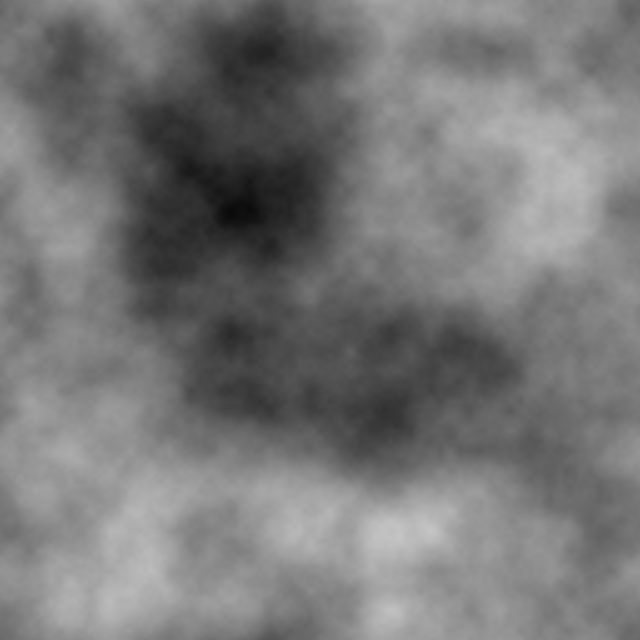
A three.js fragment shader for this texture:

```glsl
// Seamless soft grey clouds: fractal value noise that wraps at every octave.
varying vec2 vUv;

const int   OCTAVES      = 6;
const float BASE_CELLS   = 4.0;              // whole cells across the tile
const float GAIN         = 0.5;              // amplitude ratio between octaves
const float SEED_STEP    = 17.0;             // hash offset between octaves
const vec2  CLOUD_ORIGIN = vec2(0.36, 0.92); // slides the clouds over the tile
const float NOISE_MEAN   = 0.555;            // mean of the noise for this seed
const float MEAN_GREY    = 0.46;
const float CONTRAST     = 1.1;

// Sine-free hash of a lattice point, 0 to 1
float hash(vec2 p) {
  vec3 q = fract(p.xyx * 0.1031);
  q += dot(q, q.yzx + 33.33);
  return fract((q.x + q.y) * q.z);
}

// Lattice value that repeats after a whole number of cells
float latticeValue(vec2 cell, float period, float seed) {
  return hash(mod(cell, period) + seed);
}

float tiledNoise(vec2 p, float period, float seed) {
  vec2 cell = floor(p);
  vec2 f = fract(p);
  vec2 blend = f * f * (3.0 - 2.0 * f);
  float bottom = mix(latticeValue(cell, period, seed),
                     latticeValue(cell + vec2(1.0, 0.0), period, seed), blend.x);
  float top = mix(latticeValue(cell + vec2(0.0, 1.0), period, seed),
                  latticeValue(cell + vec2(1.0, 1.0), period, seed), blend.x);
  return mix(bottom, top, blend.y);
}

// Octaves double in frequency, so each one still tiles
float cloudNoise(vec2 p) {
  float sum = 0.0;
  float total = 0.0;
  float amplitude = 1.0;
  float period = BASE_CELLS;
  float seed = 1.0;
  for (int i = 0; i < OCTAVES; i++) {
    sum += amplitude * tiledNoise(p * period, period, seed);
    total += amplitude;
    amplitude *= GAIN;
    period *= 2.0;
    seed += SEED_STEP;
  }
  return sum / total;
}

void main() {
  float clouds = cloudNoise(vUv - CLOUD_ORIGIN);
  float grey = MEAN_GREY + CONTRAST * (clouds - NOISE_MEAN);
  gl_FragColor = vec4(vec3(clamp(grey, 0.0, 1.0)), 1.0);
}
```
